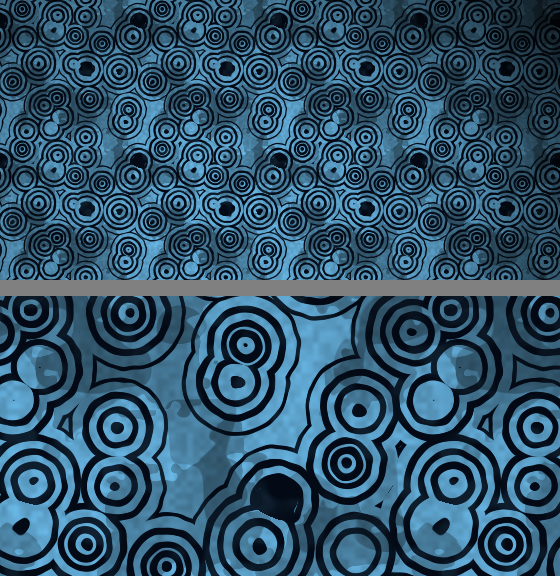
Top: the whole. Bottom: its middle third, enlarged.
This pattern is drawn by a Shadertoy shader. Its source:

```glsl
float hash(vec2 p) {
    return fract(sin(dot(p, vec2(127.1, 311.7))) * 43758.5453);
}

// Value noise that wraps after a whole number of lattice cells
float noise(vec2 p, float period) {
    vec2 i = floor(p), f = fract(p);
    f = f * f * (3.0 - 2.0 * f);
    vec2 a = mod(i, period), b = mod(i + 1.0, period);
    return mix(mix(hash(a), hash(vec2(b.x, a.y)), f.x),
               mix(hash(vec2(a.x, b.y)), hash(b), f.x), f.y);
}

float band(float x, float centre, float halfWidth, float aa) {
    return 1.0 - smoothstep(halfWidth - aa, halfWidth + aa, abs(x - centre));
}

void mainImage(out vec4 fragColor, in vec2 fragCoord) {
    vec2 uv = fragCoord / iResolution.xy;
    // Two tiles per canvas height, five scatter cells per tile side
    vec2 q = fragCoord / iResolution.y * 10.0;
    float aa = 6.0 / iResolution.y;

    // Nearest disc of a jittered, wrapping scatter with a few gaps
    float edge = 10.0, radius = 0.4;
    vec2 seed = vec2(0.0);
    for (int y = -2; y <= 2; y++)
    for (int x = -2; x <= 2; x++) {
        vec2 cell = floor(q) + vec2(x, y);
        vec2 id = mod(cell, 5.0);
        vec2 jitter = vec2(hash(id + 3.1), hash(id + 17.7)) - 0.5;
        float r = mix(0.2, 0.48, hash(id + 8.3));
        float d = length(q - cell - 0.5 - 0.95 * jitter) - r;
        if (d < edge && hash(id + 63.7) > 0.1) {
            edge = d;
            radius = r;
            seed = id;
        }
    }

    // Rough printed edges
    float rough = noise(q * 8.0, 40.0) - 0.5;
    edge += 0.025 * rough;
    float dist = edge + radius;
    float style = hash(seed + 41.9);

    // Merged contours around the discs
    float ink = band(edge, 0.0, 0.037, aa);
    ink = max(ink, band(edge, 0.17, 0.042, aa));
    ink = max(ink, band(edge, 0.36, 0.024, aa));

    // Inner rings, cores and solid discs
    if (style < 0.65 && radius > 0.25)
        ink = max(ink, band(dist, radius * 0.58, 0.045, aa));
    float core = radius * mix(0.08, 0.3, hash(seed + 29.3));
    if (style > 0.92) core = min(radius, 0.27);
    ink = max(ink, 1.0 - smoothstep(core - aa, core + aa, dist + 0.07 * rough));

    // Overlapping translucent patches
    float blotch = noise(q * 1.6 + 0.6 * rough, 16.0 * 0.5);
    float patches = smoothstep(0.48, 0.51, blotch);
    float deepPatches = smoothstep(0.66, 0.69, noise(q * 2.0 + 3.4, 10.0));
    vec3 paper = vec3(0.36, 0.63, 0.79);
    paper *= 1.0 - 0.24 * patches - 0.2 * deepPatches;

    // Grain and faint vertical streaks that run across the tiles
    float grain = noise(q * 14.0, 512.0);
    float streaks = noise(q * vec2(7.0, 0.7) + 31.0, 512.0);
    paper *= 0.82 + 0.18 * grain + 0.1 * streaks;
    ink *= 0.87 + 0.13 * smoothstep(0.2, 0.6, noise(q * 5.0 + 9.0, 512.0));
    vec3 color = mix(paper, vec3(0.01, 0.037, 0.08), ink);

    // Light pooled low in the middle, dark upper right corner
    vec2 fromLight = (uv - vec2(0.43, 0.25)) * vec2(1.1, 0.7);
    float light = 1.08 - 0.9 * dot(fromLight, fromLight);
    light *= 1.0 - 0.35 * smoothstep(1.3, 2.0, uv.x + uv.y);
    light *= 1.0 - 0.2 * smoothstep(0.85, 1.0, uv.x);
    fragColor = vec4(color * light, 1.0);
}
```
